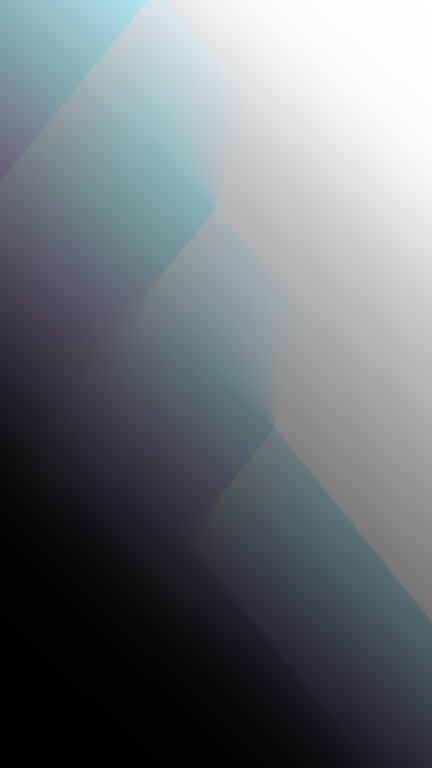
Write a Shadertoy shader that draws this background.

```glsl
// Soft folded sheets: a diagonal light ramp from black to white, overlaid by
// a staircase of chevron panels. Each panel is tinted violet to teal, and the
// tint turns to plain grey in a conical sweep around the panel's lower tip.

#define ASPECT 0.5625                    // design width over height
#define TIP vec2(0.2048, 1.0157)         // tip of the first chevron
#define TIP_STEP vec2(0.0765, -0.2865)   // offset from one tip to the next
#define FOLD_SLOPE 1.235                 // steepness of the folds
#define FAN_START 1.4                    // sweep angles, tinted to grey
#define FAN_END 2.88
#define TEAL vec3(-0.16, 0.06, 0.10)     // tints relative to brightness
#define VIOLET vec3(0.0, -0.08, 0.17)
#define PANELS 4

const float TAU = 6.2831853;

vec2 tipOf(int i) { return TIP + float(i) * TIP_STEP; }

// Unit normal of the left fold, pointing down and right
vec2 foldNormal() { return normalize(vec2(FOLD_SLOPE, -1.0)); }

// Smooth version of max(x, 0)
float softPositive(float x) { return 0.5 * (x + sqrt(x * x + 0.006)) - 0.004; }

// 1 in the tinted sector left of a tip, fading to 0 clockwise
float fanMask(vec2 d) {
    vec2 n = foldNormal();
    float angle = atan(-dot(d, n), dot(d, vec2(n.y, -n.x)));
    angle = mod(angle + 0.7, TAU) - 0.7;
    return 1.0 - smoothstep(FAN_START, FAN_END, angle);
}

vec3 panelColor(vec2 p, int i) {
    float k = float(i);
    bool last = i == PANELS - 1;
    float fan = last ? 1.0 : fanMask(p - tipOf(i));

    // Brightness: tilted plane, lifted in the grey part
    float light = 0.38 + (p.x - 0.13) + 1.15 * (p.y - 0.609);
    float greyLift = 0.24 * max(0.8 - light, 0.0);
    light += mix(greyLift, 0.03 * k - 0.035, fan);

    // Faint crease in the lowest panel
    if (last) {
        vec2 d = p - vec2(0.33, 0.19);
        float side = dot(d, normalize(vec2(FOLD_SLOPE, 1.0)));
        light -= 0.022 * (1.0 - smoothstep(-0.002, 0.002, side))
               * exp(-40.0 * dot(d, d));
    }
    light = softPositive(light);
    light = clamp(1.0 - softPositive(1.0 - light), 0.0, 1.0);

    // Tint: strongest far from the panel's left fold
    float across = dot(p - tipOf(i - 1), foldNormal());
    float amount = fan * smoothstep(-0.1, 0.14, across);
    float pivot = 0.5 - 0.09 * k;
    vec3 tint = mix(VIOLET, TEAL, smoothstep(pivot - 0.13, pivot + 0.13, light));
    vec3 grey = vec3(light) + vec3(-0.008, 0.0, 0.006)
              * smoothstep(0.55, 0.8, light) * (1.0 - light) * 4.0;
    return grey + tint * amount * light;
}

void mainImage(out vec4 fragColor, in vec2 fragCoord) {
    vec2 p = fragCoord / iResolution.xy * vec2(ASPECT, 1.0);
    float aa = 1.0 / iResolution.y;
    vec2 n = foldNormal();

    // Stack the panels, each inside the chevron below the previous tip
    vec3 color = panelColor(p, 0);
    for (int i = 1; i < PANELS; i++) {
        vec2 d = p - tipOf(i - 1);
        float along = dot(d, vec2(n.y, -n.x));
        float blur = aa + 0.1 * float(i - 1) * smoothstep(0.1, 0.35, along);
        float left = smoothstep(-blur, blur, dot(d, n));
        float right = smoothstep(-aa, aa, dot(d, vec2(-n.x, n.y)));
        color = mix(color, panelColor(p, i), left * right);
    }
    fragColor = vec4(clamp(color, 0.0, 1.0), 1.0);
}
```
